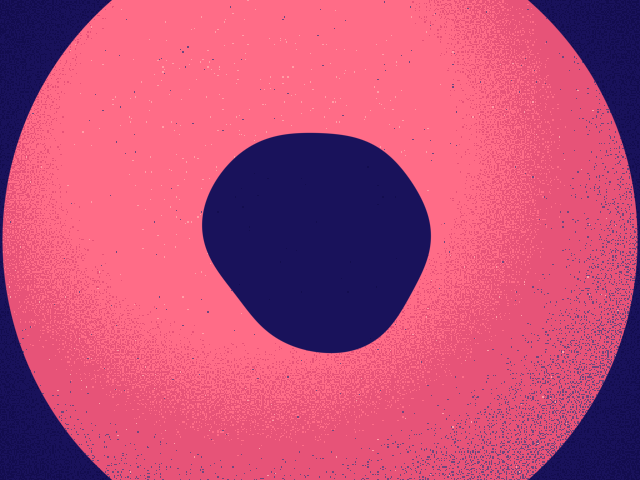
Write a Shadertoy shader that draws this background.

```glsl
// Draws a grainy pink ring with a wobbly hole on navy, shaded by scattered dither dots.

float hash(vec2 cell) {
    vec3 q = fract(vec3(cell.xyx) * vec3(0.1031, 0.1030, 0.0973));
    q += dot(q, q.yzx + 33.33);
    return fract((q.x + q.y) * q.z);
}

// Evenly spread dither threshold: a hash minus the mean of its neighbours
float ditherThreshold(vec2 cell) {
    float around = 0.0;
    for (int y = -1; y <= 1; y++)
        for (int x = -1; x <= 1; x++)
            around += hash(cell + vec2(x, y));
    float centre = hash(cell);
    float highPass = centre - (around - centre) / 8.0 + 0.5;
    return smoothstep(-0.185, 1.185, highPass);
}

// Radius of the hole as a sum of angular waves
float holeRadius(float a) {
    return 0.2302
        - 0.0034 * cos(a) + 0.0031 * sin(a)
        + 0.0012 * cos(2.0 * a) - 0.0091 * sin(2.0 * a)
        - 0.0029 * cos(3.0 * a) + 0.0093 * sin(3.0 * a)
        + 0.0024 * cos(4.0 * a) - 0.0004 * sin(4.0 * a)
        + 0.0006 * cos(5.0 * a) + 0.0004 * sin(5.0 * a)
        + 0.0028 * cos(6.0 * a);
}

void mainImage(out vec4 fragColor, in vec2 fragCoord) {
    vec2 p = (fragCoord - 0.5 * iResolution.xy) / iResolution.y;
    float soft = 0.75 / iResolution.y;
    float threshold = ditherThreshold(floor(fragCoord / iResolution.y * 384.0));

    vec3 navy = vec3(0.098, 0.072, 0.355);
    vec3 coral = vec3(1.0, 0.425, 0.53);
    vec3 rose = vec3(0.905, 0.325, 0.47);
    vec3 plum = vec3(0.44, 0.28, 0.49);
    vec3 blush = vec3(1.0, 0.62, 0.65);

    // Shade grows with distance from the light at the upper left
    float lightDist = length(p - vec2(-0.12, 0.196));
    float roseAmount = smoothstep(0.39, 0.65, lightDist);
    float plumAmount = 0.3 * smoothstep(0.62, 0.92, lightDist);
    float blushAmount = 0.012 * (1.0 - smoothstep(0.2, 0.36, lightDist));

    // Dithered ring colours
    vec3 ring = mix(coral, rose, step(threshold, roseAmount));
    ring = mix(ring, plum, step(threshold, plumAmount));
    ring = mix(ring, blush, step(1.0 - blushAmount, threshold));

    // Navy backdrop, with faint grain toward the corners
    float r = length(p);
    float grain = step(threshold, 0.6 * smoothstep(0.55, 0.85, r));
    vec3 backdrop = mix(navy, vec3(0.075, 0.05, 0.31), grain);

    // Ring between the outer circle and the hole
    float disc = 1.0 - smoothstep(-soft, soft, r - 0.6615);
    float outsideHole = smoothstep(-soft, soft, r - holeRadius(atan(p.y, p.x)));
    fragColor = vec4(mix(backdrop, ring, disc * outsideHole), 1.0);
}
```
